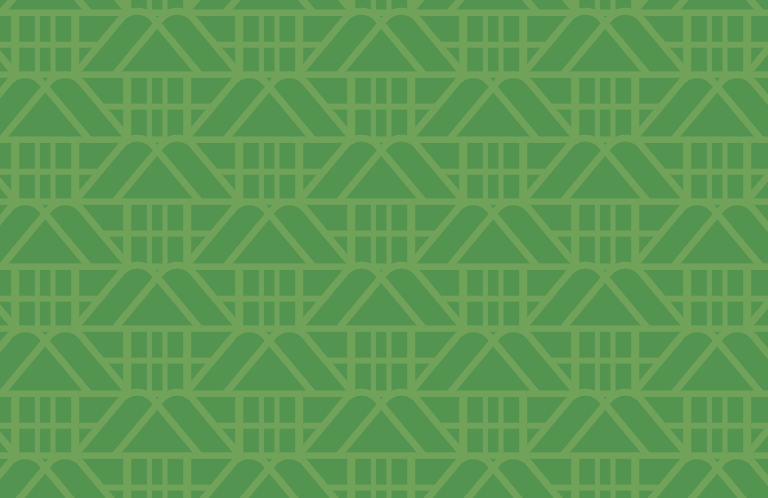
A WebGL 1 fragment shader for this pattern:

```glsl
precision highp float;
// Staggered rows of crossed-arch roofs with latticed windows between them, in two greens.

uniform vec2 u_resolution;

// Lengths are in design units; the canvas is CANVAS_WIDTH units wide.
const float CANVAS_WIDTH = 768.0;
const float HOUSE_PITCH  = 224.0;             // spacing of roofs along a row
const float ROW_PITCH    = 63.5;              // spacing of rows
const vec2  FIRST_HOUSE  = vec2(157.2, 12.7); // from the top left corner
const float ODD_BAR_LIFT = 1.6;               // odd rows carry their bar higher

const float ARCH_OFFSET  = 20.0;  // arch axis from the roof centre
const float ARCH_RADIUS  = 21.0;  // rounding of the arch top
const float ARCH_CENTRE  = 19.5;  // centre of the rounding below the row line
const float ARCH_SLOPE   = 1.2;
const float ARCH_WIDTH   = 7.0;

const float BAR_WIDTH    = 6.4;
const float RAIL_DROP    = 32.0;  // window rail below the bar
const float RAIL_WIDTH   = 6.0;
const float POST_OFFSET  = 30.0;  // outer window posts
const float POST_WIDTH   = 8.0;
const float MULLION_OFFSET = 7.8; // inner window posts
const float MULLION_WIDTH  = 5.0;

const vec3 GROUND_GREEN = vec3(0.325, 0.580, 0.318);
const vec3 LINE_GREEN   = vec3(0.440, 0.640, 0.350);

float unitsPerPixel;

// Coverage of a signed distance with a one pixel soft edge
float cover(float d) {
  return clamp(0.5 - d / unitsPerPixel, 0.0, 1.0);
}

float stroke(float d, float width) {
  return cover(abs(d) - 0.5 * width);
}

// Signed distance to a round-topped wedge that opens downwards
float archDistance(vec2 p) {
  vec2 side = normalize(vec2(1.0, ARCH_SLOPE));
  vec2 q = vec2(abs(p.x), p.y);
  float edge = dot(q, side) > 0.0 ? dot(q, vec2(side.y, -side.x)) : length(q);
  return edge - ARCH_RADIUS;
}

float barHeight(float row) {
  return FIRST_HOUSE.y + ROW_PITCH * row - ODD_BAR_LIFT * mod(row, 2.0);
}

// Offset from the nearest roof centre of a row
float houseOffset(float x, float row) {
  float shifted = x - FIRST_HOUSE.x - 0.5 * HOUSE_PITCH * mod(row, 2.0);
  return mod(shifted + 0.5 * HOUSE_PITCH, HOUSE_PITCH) - 0.5 * HOUSE_PITCH;
}

// Paints the bar, windows and roofs of one row over the ink so far
float paintRow(float ink, vec2 p, float row) {
  float drop = p.y - barHeight(row);
  float x = houseOffset(p.x, row);

  // Windows stand halfway between roofs, hanging from the bar
  float windowX = 0.5 * HOUSE_PITCH - abs(x);
  float lattice = stroke(drop - RAIL_DROP, RAIL_WIDTH);
  lattice = max(lattice, stroke(windowX - POST_OFFSET, POST_WIDTH));
  lattice = max(lattice, stroke(windowX - MULLION_OFFSET, MULLION_WIDTH));
  ink = max(ink, lattice * step(0.0, drop));
  ink = max(ink, stroke(drop, BAR_WIDTH));

  // Roofs hide what lies behind them, then both arches are drawn in full
  float archY = p.y - FIRST_HOUSE.y - ROW_PITCH * row - ARCH_CENTRE;
  float leftArch = archDistance(vec2(x + ARCH_OFFSET, archY));
  float rightArch = archDistance(vec2(x - ARCH_OFFSET, archY));
  ink *= 1.0 - cover(min(leftArch, rightArch));
  return max(ink, max(stroke(leftArch, ARCH_WIDTH), stroke(rightArch, ARCH_WIDTH)));
}

void main() {
  unitsPerPixel = CANVAS_WIDTH / u_resolution.x;
  vec2 p = vec2(gl_FragCoord.x, u_resolution.y - gl_FragCoord.y) * unitsPerPixel;

  // The row whose bar lies just above, then the next one that overlaps it
  float row = floor((p.y - FIRST_HOUSE.y) / ROW_PITCH);
  row += step(barHeight(row + 1.0), p.y);

  float ink = 0.0;
  for (int i = 0; i < 2; i++) {
    ink = paintRow(ink, p, row + float(i));
  }
  gl_FragColor = vec4(mix(GROUND_GREEN, LINE_GREEN, ink), 1.0);
}
```
